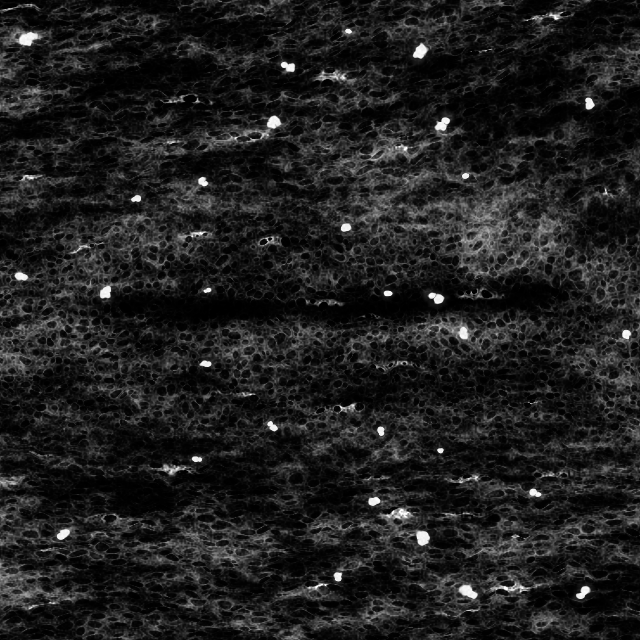
Give the GLSL for this texture, as a Shadertoy shader.

```glsl
// Fluorescent tissue section in greys: dim membranes around dark cells,
// drawn out into horizontal fibres, with a few glowing bodies on top.
// Cellular noise makes the membranes; stretched value noise the light.

float hash(vec2 p) {
    vec3 q = fract(p.xyx * 0.1031);
    q += dot(q, q.yzx + 33.33);
    return fract((q.x + q.y) * q.z);
}

vec2 hash2(vec2 p) {
    return vec2(hash(p), hash(p + vec2(57.3, 113.7)));
}

float bell(float x, float width) {
    return exp(-x * x / (width * width));
}

// Value noise scaled to zero mean and about unit deviation
float noise(vec2 p) {
    vec2 i = floor(p), f = fract(p);
    f = f * f * (3.0 - 2.0 * f);
    float low = mix(hash(i), hash(i + vec2(1, 0)), f.x);
    float high = mix(hash(i + vec2(0, 1)), hash(i + vec2(1, 1)), f.x);
    return (mix(low, high, f.y) - 0.5) * 4.6;
}

// Nearest distance, second distance and a random value of the nearest cell
vec3 cellular(vec2 p) {
    vec2 base = floor(p);
    vec3 best = vec3(8.0, 8.0, 0.0);
    for (int y = -1; y <= 1; y++)
    for (int x = -1; x <= 1; x++) {
        vec2 cell = base + vec2(x, y);
        float d = length(cell + 0.1 + 0.8 * hash2(cell) - p);
        if (d < best.x) best = vec3(d, best.x, hash(cell + 31.7));
        else best.y = min(best.y, d);
    }
    return best;
}

// Bright walls and rims around dark cell bodies
float membrane(vec2 p) {
    vec3 c = cellular(p);
    float radius = 0.2 + 0.3 * c.z;
    float wall = bell(c.y - c.x, 0.16);
    float rim = bell(c.x - radius, 0.1);
    float body = 1.0 - smoothstep(radius - 0.14, radius, c.x);
    return 0.9 * wall + 0.7 * rim - 1.2 * body - 0.2;
}

// Scattered two-lobed spots; radius and softness set their look
float spots(vec2 p, float grid, vec2 radius, float chance, float softness, float seed) {
    vec2 base = floor(p * grid);
    float wobble = 0.13 * noise(p * 170.0 + seed);
    float cover = 0.0;
    for (int y = -1; y <= 1; y++)
    for (int x = -1; x <= 1; x++) {
        vec2 cell = base + vec2(x, y);
        vec2 key = cell + seed;
        if (hash(key) > chance) continue;
        vec2 size = radius * (0.45 + 0.75 * hash(key + 7.1));
        vec2 offset = (p - (cell + 0.15 + 0.7 * hash2(key + 3.3)) / grid) / size;
        vec2 lobe = 2.4 * (hash2(key + 19.9) - 0.5);
        float d = min(length(offset), length(offset - lobe) * 1.3) + wobble;
        cover = max(cover, 1.0 - smoothstep(1.0 - softness, 1.0 + softness, d));
    }
    return cover;
}

// Fibre-aligned coordinates: gentle tilt, slow waves and fine irregularity
vec2 flow(vec2 p) {
    float tilt = 0.14 * smoothstep(0.35, 1.0, p.y);
    p.y -= tilt * p.x + 0.006 * sin(p.x * 7.0 + p.y * 9.0)
         + 0.003 * sin(p.x * 19.0 - p.y * 23.0);
    return p + 0.0022 * vec2(noise(p * 45.0), noise(p * 45.0 + 91.0));
}

// Large light and dark zones, with the dark cleft across the middle
float zones(vec2 p, float middle) {
    float cleftY = 0.515 + 0.03 * smoothstep(0.55, 0.9, p.x) + 0.004 * noise(p * 14.0);
    float reach = smoothstep(0.0, 0.25, p.x) * (1.0 - smoothstep(0.8, 0.92, p.x));
    float cleft = bell(p.y - cleftY, 0.021) * reach;
    float glow = bell(length((p - vec2(0.0, 0.86)) * vec2(1.0, 1.6)), 0.1)
               + bell(length(p - vec2(0.25, 0.75)), 0.07)
               + bell(length((p - vec2(0.74, 0.6)) * vec2(0.7, 1.2)), 0.06);
    return 0.4 * middle + 0.8 * glow - 2.6 * cleft;
}

void mainImage(out vec4 fragColor, in vec2 fragCoord) {
    vec2 p = fragCoord / iResolution.y;
    vec2 q = flow(p);
    float middle = smoothstep(0.22, 0.38, p.y) * (1.0 - smoothstep(0.6, 0.75, p.y));

    // Tissue density: zones, patches, streaks, membranes and grain
    float cells = mix(membrane(q * vec2(36.0, 88.0)), membrane(q * vec2(58.0, 78.0)), middle);
    float patches = 0.42 * noise(q * vec2(5.0, 13.0)) + 0.3 * noise(q * vec2(13.0, 32.0) + 40.0);
    float streaks = mix(0.5, 0.28, middle) * noise(q * vec2(20.0, 85.0) + 17.0);
    float clumps = 0.32 * noise(q * vec2(65.0, 130.0) + 63.0);
    float grain = 0.3 * noise(p * 370.0) + 0.15 * noise(q * vec2(120.0, 260.0));
    float density = zones(p, middle) + patches + streaks + clumps + grain + 0.72 * cells;

    // Soft exposure curve keeps the shadows black and the lights sparse
    float light = 0.122 * log(1.0 + exp(1.7 * density - 0.5));

    // Glowing fibre segments and compact white bodies
    float fibres = spots(q, 9.0, vec2(0.026, 0.0042), 0.4, 0.6, 211.0);
    light += fibres * clamp(0.22 + 0.13 * (clumps + grain + cells) * 2.0, 0.0, 0.7);
    float bodies = spots(p, 8.0, vec2(0.0085, 0.0072), 0.38, 0.2, 401.0);
    float halo = spots(p, 8.0, vec2(0.0125, 0.011), 0.38, 0.7, 401.0);
    light += 0.12 * halo;
    light = mix(light, 0.95 + 0.05 * grain, bodies);

    fragColor = vec4(vec3(clamp(light, 0.0, 1.0)), 1.0);
}
```
